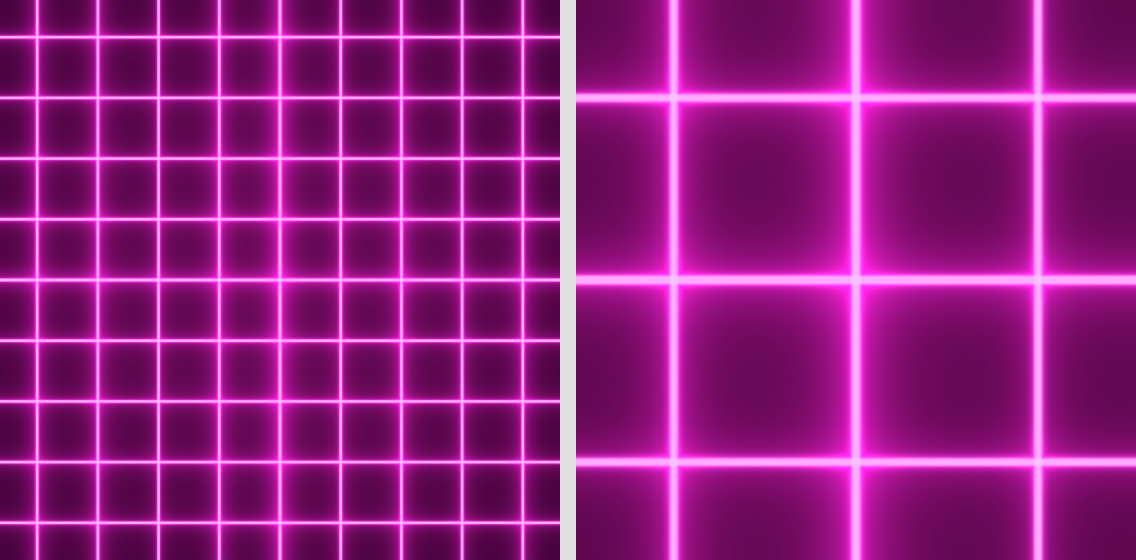
Left, the full canvas; right, a detail of the centre.
This pattern is drawn by a three.js fragment shader. Its source:

```glsl
// Glowing magenta neon grid: nine bright lines each way over a dark plum ground.
varying vec2 vUv;

const float SPACING = 0.1084;
const float CORE_HALF_WIDTH = 0.0022;
const vec3 GROUND_CENTRE = vec3(0.36, 0.028, 0.30);
const vec3 GROUND_CORNER = vec3(0.27, 0.010, 0.23);
const vec3 HALO_COLOUR = vec3(1.0, 0.15, 0.88);
const vec3 RIM_COLOUR = vec3(1.0, 0.38, 1.0);
const vec3 CORE_COLOUR = vec3(1.0, 0.67, 1.0);
const vec3 CROSSING_COLOUR = vec3(0.96, 0.77, 1.0);

// Peak at the middle line, used to make it the strongest.
float middleBoost(float index) {
  return exp(-2.0 * index * index);
}

// Uneven glow of the upright lines, from layered waves.
float uprightStrength(float index) {
  float wave = -0.2 * sin(2.35619 * index);
  return 0.36 + 0.64 * middleBoost(index) + 0.014 * index * index + wave;
}

// Level lines glow more evenly.
float levelStrength(float index) {
  return 0.22 + 0.36 * middleBoost(index) + 0.04 * sin(1.7 * index);
}

// Wide soft light that grows with strength.
float halo(float dist, float strength) {
  float reach = mix(0.010, 0.019, strength);
  return mix(0.24, 0.52, strength) * exp(-dist / reach);
}

// Narrow saturated light hugging the line.
float rim(float dist) {
  float t = dist / 0.0037;
  return 0.45 * exp(-t * t);
}

// Soft-edged bright centre of a line.
float core(float dist, float halfWidth) {
  float softness = 0.0014;
  return 1.0 - smoothstep(halfWidth - softness, halfWidth + softness, dist);
}

void main() {
  vec2 centred = vUv - 0.5;

  // Ground, darkening towards the corners
  float vignette = smoothstep(0.15, 0.72, length(centred));
  vec3 colour = mix(GROUND_CENTRE, GROUND_CORNER, vignette);

  // Light gathered from every line
  vec2 haloLight = vec2(0.0);
  vec2 rimLight = vec2(0.0);
  vec2 coreLight = vec2(0.0);
  for (int i = -4; i <= 4; i++) {
    float index = float(i);
    vec2 dist = abs(centred - index * SPACING);
    float halfWidth = CORE_HALF_WIDTH + 0.0004 * middleBoost(index);
    haloLight += vec2(halo(dist.x, uprightStrength(index)),
                      halo(dist.y, levelStrength(index)));
    rimLight += vec2(rim(dist.x), rim(dist.y));
    coreLight = max(coreLight, vec2(core(dist.x, halfWidth), core(dist.y, halfWidth)));
  }

  // Halo, rim, core and crossings
  colour += HALO_COLOUR * (haloLight.x + haloLight.y);
  colour += RIM_COLOUR * max(rimLight.x, rimLight.y);
  colour = min(colour, vec3(1.0));
  colour = mix(colour, CORE_COLOUR, max(coreLight.x, coreLight.y));
  colour = mix(colour, CROSSING_COLOUR, coreLight.x * coreLight.y);

  gl_FragColor = vec4(colour, 1.0);
}
```
